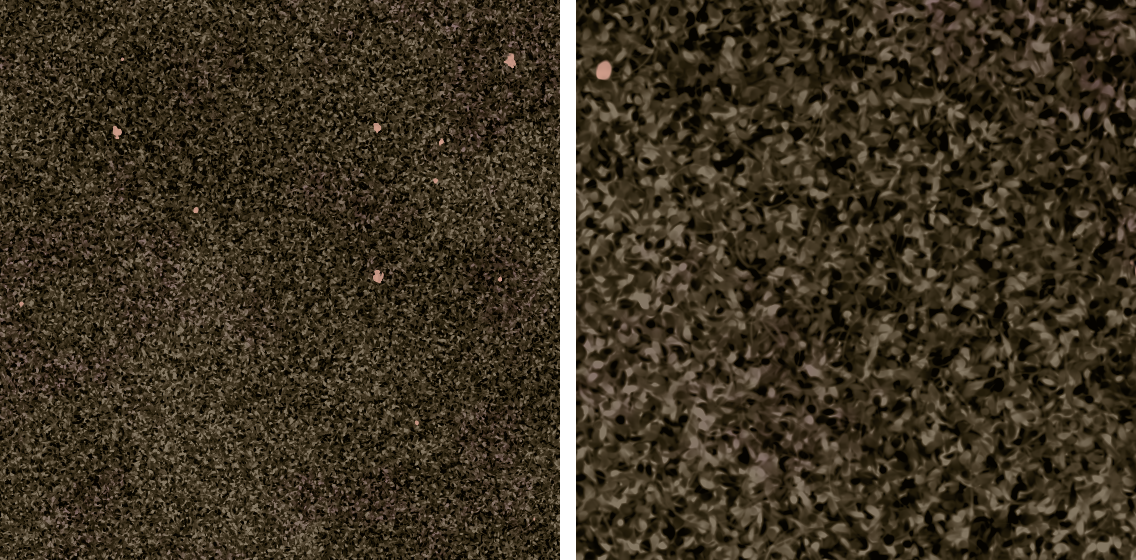
Left, the full canvas; right, a detail of the centre.
Write a three.js fragment shader that draws this texture.

```glsl
// Dry leaf litter: many layers of tiny rotated flakes and thin strands are
// painted over each other as one tone, shaded by broad noise, coloured with
// an earthy ramp, and sprinkled with a few pink petals.
varying vec2 vUv;

const int FLAKE_LAYERS = 10;
const float EDGE = 0.0011;
const vec3 SOIL = vec3(0.02, 0.013, 0.0);
const vec3 UMBER = vec3(0.14, 0.11, 0.04);
const vec3 OLIVE = vec3(0.30, 0.25, 0.17);
const vec3 STRAW = vec3(0.52, 0.47, 0.39);
const vec3 MAUVE_TINT = vec3(1.04, 0.93, 1.14);
const vec3 PETAL = vec3(0.78, 0.59, 0.52);

// Three random values from a cell and a seed.
vec3 hash3(vec3 p) {
  p = fract(p * vec3(0.1031, 0.1030, 0.0973));
  p += dot(p, p.yxz + 33.33);
  return fract((p.xxy + p.yxx) * p.zyx);
}

mat2 rotation(float angle) {
  float c = cos(angle);
  float s = sin(angle);
  return mat2(c, s, -s, c);
}

float valueNoise(vec2 p, float seed) {
  vec2 cell = floor(p);
  vec2 f = fract(p);
  f = f * f * (3.0 - 2.0 * f);
  float a = hash3(vec3(cell, seed)).x;
  float b = hash3(vec3(cell + vec2(1.0, 0.0), seed)).x;
  float c = hash3(vec3(cell + vec2(0.0, 1.0), seed)).x;
  float d = hash3(vec3(cell + vec2(1.0, 1.0), seed)).x;
  return mix(mix(a, b, f.x), mix(c, d, f.x), f.y);
}

float fbm(vec2 p, float seed) {
  float sum = 0.0;
  float weight = 0.5;
  for (int i = 0; i < 4; i++) {
    sum += weight * valueNoise(p, seed + float(i));
    p = p * 2.1 + 7.3;
    weight *= 0.5;
  }
  return sum / 0.9375;
}

// Paints one jittered layer of bent ellipses over the given tone.
float paintLayer(float tone, vec2 uv, float cellSize, vec2 halfSize,
                 float bend, vec2 toneRange, float opacity, float seed) {
  vec2 p = rotation(seed * 1.7) * uv / cellSize + 200.0;
  vec2 home = floor(p);
  for (int j = -1; j <= 1; j++) {
    for (int i = -1; i <= 1; i++) {
      vec2 cell = home + vec2(float(i), float(j));
      vec3 place = hash3(vec3(cell, seed));
      vec3 look = hash3(vec3(cell, seed + 57.0));
      vec2 q = rotation(place.z * 6.2832) * (p - cell - place.xy) * cellSize;
      vec2 size = halfSize * mix(vec2(0.5), vec2(1.2), look.xy);
      q.y += bend * (look.y - 0.5) * q.x * q.x / size.x;
      float dist = (length(q / size) - 1.0) * size.y;
      float mask = 1.0 - smoothstep(-EDGE, EDGE, dist);
      float shade = 0.10 * clamp(q.x / size.x, -1.0, 1.0);
      float flakeTone = mix(toneRange.x, toneRange.y, look.z) + shade;
      tone = mix(tone, flakeTone, mask * opacity);
    }
  }
  return tone;
}

vec3 earthRamp(float t) {
  vec3 c = mix(SOIL, UMBER, smoothstep(0.0, 0.30, t));
  c = mix(c, OLIVE, clamp((t - 0.28) / 0.41, 0.0, 1.0));
  return mix(c, STRAW, clamp((t - 0.69) / 0.33, 0.0, 1.0));
}

// Sparse lumpy petals, at most one in each coarse cell.
float petalMask(vec2 uv, float cells) {
  vec2 cell = floor(uv * cells);
  vec3 place = hash3(vec3(cell, 311.0));
  vec3 look = hash3(vec3(cell, 347.0));
  vec2 q = uv - (cell + mix(vec2(0.2), vec2(0.8), place.xy)) / cells;
  float radius = mix(0.0028, 0.0105, look.x * look.x * look.x);
  float lumps = (valueNoise(uv * 190.0, 5.0) - 0.5) * radius;
  float dist = length(q * vec2(1.15, 0.9)) - radius + lumps;
  return (1.0 - smoothstep(-EDGE, EDGE, dist)) * step(place.z, 0.24);
}

void main() {
  // Flakes, smaller towards the top, with strands woven between them.
  float tone = valueNoise(vUv * 150.0, 3.0) * 0.5;
  for (int i = 0; i < FLAKE_LAYERS; i++) {
    float layer = float(i);
    float scale = mix(1.1, 0.75, layer / float(FLAKE_LAYERS - 1));
    tone = paintLayer(tone, vUv, 0.0115 * scale, vec2(0.0060, 0.0031) * scale,
                      0.6, vec2(-0.08, 1.06), 0.95, layer + 1.0);
    if (i > 6) {
      tone = paintLayer(tone, vUv, 0.024, vec2(0.0130, 0.0009),
                        0.7, vec2(0.35, 1.0), 0.6, layer + 31.0);
    }
  }

  // Fine grain and broad light and dark drifts.
  float grain = valueNoise(vUv * 260.0, 11.0) - 0.5;
  float drift = fbm(vUv * 6.0, 21.0) - 0.5;
  tone = 0.5 + (tone - 0.5) * 1.12 + 0.16 * grain + 0.38 * drift - 0.02;

  // Earth colours, mauve patches and petals.
  vec3 color = earthRamp(clamp(tone, 0.0, 1.05));
  float mauve = smoothstep(0.5, 0.75, fbm(vUv * 9.0, 41.0));
  mauve *= valueNoise(vUv * 110.0, 47.0);
  color *= mix(vec3(1.0), MAUVE_TINT, mauve);
  color = mix(color, PETAL * (1.0 + 0.12 * grain), petalMask(vUv, 7.0));
  gl_FragColor = vec4(color, 1.0);
}
```
